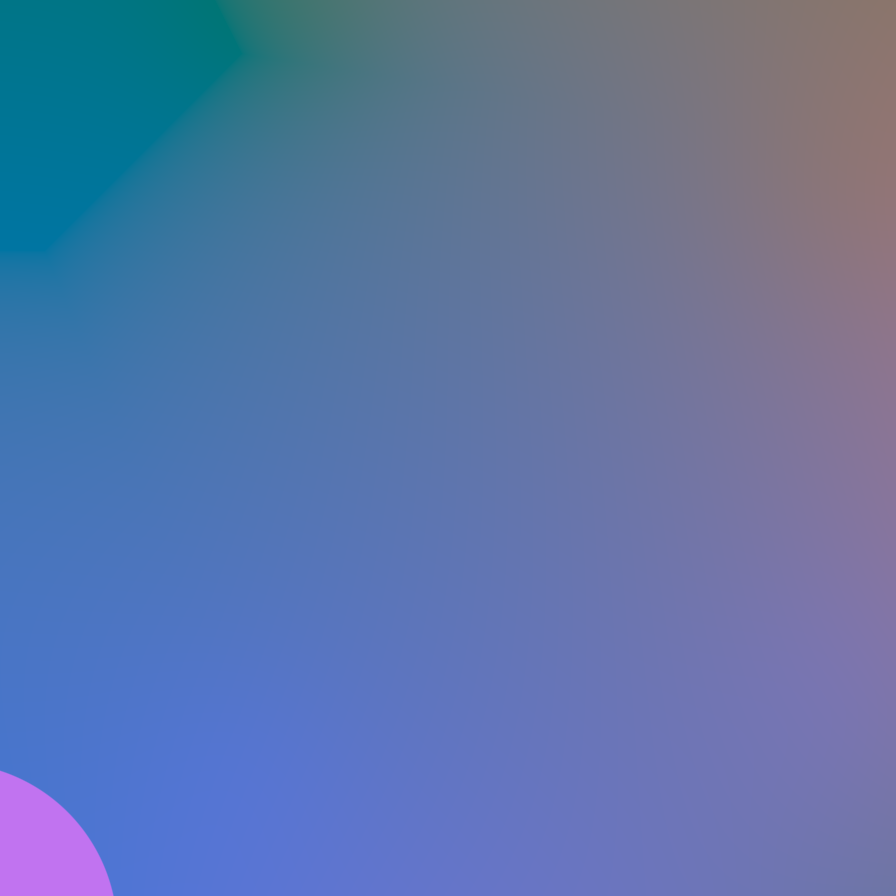
Reproduce this background procedurally as a three.js fragment shader.

```glsl
// Soft blue, teal and mauve gradient with a violet disc in the lower left corner.
varying vec2 vUv;

// Quadratic weights for values held at 0, 0.5 and 1.
vec3 quadraticWeights(float t) {
  return vec3((1.0 - 2.0 * t) * (1.0 - t), 4.0 * t * (1.0 - t), t * (2.0 * t - 1.0));
}

// Smooth surface through a 3x3 grid; each column runs from bottom to top.
float surface(mat3 grid, vec2 p) {
  return dot(quadraticWeights(p.y), grid * quadraticWeights(p.x));
}

float glow(vec2 p, vec2 center, float radius) {
  vec2 q = (p - center) / radius;
  return exp(-dot(q, q));
}

// Signed distance to the angular teal corner, negative inside.
float tealCorner(vec2 p) {
  float diagonal = dot(p - vec2(0.05, 0.72), vec2(0.707, -0.707));
  float rightSide = dot(p - vec2(0.27, 0.94), vec2(0.89, 0.45));
  return max(max(diagonal, rightSide), 0.72 - p.y);
}

void main() {
  vec2 p = vUv;

  // Red and blue vary over the canvas while green stays level.
  float red = surface(mat3(0.27, 0.28, 0.20,
                           0.395, 0.37, 0.40,
                           0.43, 0.54, 0.54), p);
  float blue = surface(mat3(0.83, 0.71, 0.53,
                            0.79, 0.67, 0.50,
                            0.64, 0.59, 0.43), p);

  // Red falls away to nothing at the teal corner.
  red *= sqrt(1.0 - exp(-9.0 * max(tealCorner(p), 0.0)));

  // Local tints: green top, brown right, violet and blue below.
  float brown = glow(p, vec2(0.95, 0.79), 0.17);
  red += 0.02 * brown;
  blue -= 0.05 * brown + 0.08 * glow(p, vec2(0.31, 1.0), 0.14);
  blue += 0.04 * glow(p, vec2(0.95, 0.23), 0.16);
  blue += 0.03 * glow(p, vec2(0.27, 0.15), 0.14);
  vec3 color = vec3(red, 0.46, blue);

  // Violet disc.
  float disc = length(p - vec2(-0.058, -0.04)) - 0.189;
  color = mix(vec3(0.755, 0.45, 0.94), color, smoothstep(-0.001, 0.001, disc));

  gl_FragColor = vec4(color, 1.0);
}
```
